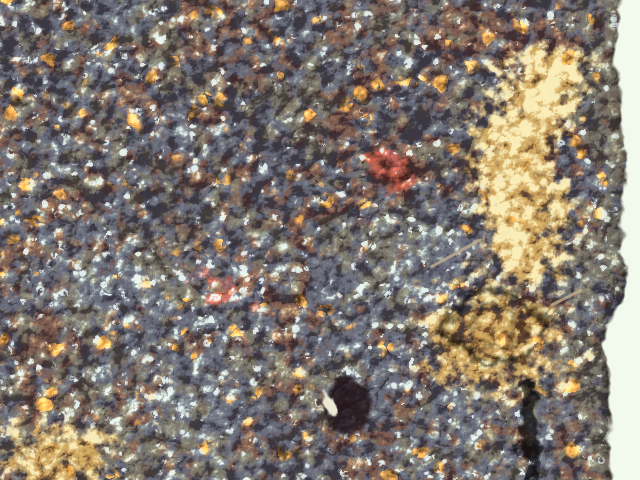
A WebGL 2 fragment shader for this texture:

```glsl
#version 300 es
precision highp float;
// Rusted, crusty stone: domed grains and gradient noise form a relief that is
// lit from the upper left, then tinted as steel, rust, olive or ochre mineral.
// A bright seam, a ringed nodule, a pit and fibres lie on it; pale backdrop at right.
uniform vec2 u_resolution;
out vec4 fragColor;

vec2 hash2(vec2 c) {
  vec3 q = fract(c.xyx * vec3(.1031, .1030, .0973));
  q += dot(q, q.yzx + 33.33);
  return fract((q.xx + q.yz) * q.zy);
}

float corner(vec2 cell, vec2 f, vec2 o) {
  return dot(hash2(cell + o) * 2. - 1., f - o);
}

float gradientNoise(vec2 p) {
  vec2 c = floor(p), f = p - c;
  vec2 u = f * f * f * (f * (f * 6. - 15.) + 10.);
  float low = mix(corner(c, f, vec2(0)), corner(c, f, vec2(1, 0)), u.x);
  float high = mix(corner(c, f, vec2(0, 1)), corner(c, f, vec2(1)), u.x);
  return 1.4 * mix(low, high, u.y);
}

float fbm(vec2 p, int octaves) {
  float sum = 0., amp = .5;
  for (int i = 0; i < octaves; i++) {
    sum += amp * gradientNoise(p);
    p = mat2(1.6, 1.2, -1.2, 1.6) * p + 71.3;
    amp *= .5;
  }
  return sum;
}

// Overlapping domes of mixed size: x = height, y = random id of the top grain
vec2 grains(vec2 p, float seed) {
  vec2 cell = floor(p), top = vec2(0);
  for (int j = -1; j <= 1; j++)
    for (int i = -1; i <= 1; i++) {
      vec2 c = cell + vec2(i, j), q = p - c - hash2(c + seed);
      vec2 rnd = hash2(c + seed + 17.);
      float size = mix(.4, .95, rnd.x);
      float dome = size * (1. - dot(q, q) / (size * size));
      if (dome > top.x) top = vec2(dome, rnd.y);
    }
  return top;
}

float relief(vec2 p) {
  return .45 * grains(p * 19., 40.).x + .32 * grains(p * 46., 90.).x + .8 * fbm(p * 30. + 60., 4);
}

float blob(vec2 p, vec2 centre, vec2 radius) {
  vec2 d = (p - centre) / radius;
  return exp(-dot(d, d));
}

float segment(vec2 p, vec2 a, vec2 b) {
  vec2 d = b - a;
  return length(p - a - d * clamp(dot(p - a, d) / dot(d, d), 0., 1.));
}

float stroke(float dist, float width) {
  return 1. - smoothstep(width * .4, width, dist);
}

vec3 ramp(vec3 dark, vec3 middle, vec3 light, float t) {
  return mix(mix(dark, middle, smoothstep(0., .5, t)), light, smoothstep(.5, 1., t));
}

void main() {
  vec2 p = gl_FragCoord.xy / u_resolution.y;
  p.x += (4. / 3. - u_resolution.x / u_resolution.y) * .5;
  float broad = fbm(p * 5. + 20., 4), rough = fbm(p * 20. + 130., 5);
  vec2 w = p + .014 * vec2(fbm(p * 16. + 50., 3), fbm(p * 16. + 90., 3));

  // Relief lighting and mottled brightness
  vec2 coarse = grains(w * 19., 40.), fine = grains(w * 46., 90.);
  float height = relief(w);
  float lit = height - relief(w + .004 * vec2(-.5, .86));
  float mottle = fbm(p * 38. + 240., 4);
  float tone = .45 + 1.25 * lit + .55 * (height - .33) + .3 * broad + .3 * rough + 1.2 * mottle
             + .24 * (fine.y - .5);
  float paleSteel = blob(p, vec2(.83, .47), vec2(.13, .09)) + blob(p, vec2(.32, .41), vec2(.24, .08))
                  + .8 * blob(p, vec2(.42, .18), vec2(.12, .13));
  tone += .17 * paleSteel - .14 * blob(p, vec2(.66, .68), vec2(.3, .2));

  // Mineral tints
  float rustBias = .04 + .7 * fbm(p * 6. + 200., 3) + fbm(p * 26. + 30., 4) + .3 * (fine.y - .5)
                 + .3 * (coarse.y - .5) - .25 * paleSteel;
  vec3 steel = ramp(vec3(.23, .22, .26), vec3(.42, .43, .49), vec3(.62, .67, .67), tone);
  vec3 rust = ramp(vec3(.25, .17, .18), vec3(.50, .37, .32), vec3(.77, .62, .46), tone);
  vec3 olive = ramp(vec3(.27, .24, .22), vec3(.50, .48, .42), vec3(.69, .69, .58), tone);
  vec3 color = mix(steel, rust, smoothstep(-.08, .28, rustBias));
  float oliveArea = .5 * fbm(p * 7. + 310., 3) + .8 * fbm(p * 30. + 350., 3)
                  + .2 * smoothstep(1.12, 1.25, p.x) + .15 * blob(p, vec2(.05, .1), vec2(.3, .2));
  color = mix(color, olive, .85 * smoothstep(.0, .22, oliveArea));
  float redPatch = blob(p, vec2(.82, .65), vec2(.06, .05)) + .6 * blob(p, vec2(.46, .39), vec2(.07, .05));
  color = mix(color, vec3(.78, .33, .26) * (.5 + tone), .7 * smoothstep(.35, .75, redPatch + rough + .5 * mottle));

  // Ochre seam, nodule and lower-left stain
  float seamX = 1.09 + .05 * smoothstep(.6, .95, p.y) + .1 * broad;
  float seam = exp(-pow((p.x - seamX) / .1, 2.)) * smoothstep(.33, .5, p.y) * (1. - smoothstep(.82, .98, p.y));
  float nodule = blob(p, vec2(1.03, .3), vec2(.16, .13));
  float stain = .75 * blob(p, vec2(.13, .05), vec2(.14, .09));
  float ochreMask = smoothstep(.3, .68, max(seam, max(.9 * nodule, stain)) + .8 * rough + .6 * mottle);
  vec3 ochre = ramp(vec3(.42, .29, .19), vec3(.82, .66, .38), vec3(.98, .93, .72), tone + .3 * seam + .1);
  color = mix(color, ochre, ochreMask);
  float ring = length((p - vec2(1.03, .32)) / vec2(.105, .08)) + .5 * fbm(p * 17., 4);
  float grooves = exp(-pow((ring - .92) / .1, 2.)) + .5 * exp(-pow((ring - .5) / .08, 2.));
  color *= 1. - .55 * min(grooves, 1.);

  // Amber beads, then highlights and mineral glints
  vec2 beads = grains(w * 40., 150.), glints = grains(w * 85., 220.);
  float amber = step(.9, beads.y) * smoothstep(.1, .65, beads.x) * smoothstep(-.2, .1, rustBias);
  color = mix(color, vec3(.95, .68, .32) * (.55 + tone), .85 * amber);
  float glint = step(.86, glints.y) * smoothstep(.1, .65, glints.x) * smoothstep(.3, .6, tone);
  float shine = max(.9 * glint, smoothstep(.82, 1.15, tone));
  color = mix(color, mix(vec3(.92, .97, .96), vec3(.98, .90, .66), .8 * max(ochreMask, amber)), shine);

  // Pit with a pale chip, crack and fibres
  float pit = length((p - vec2(.722, .152)) / vec2(.055, .065)) + .6 * rough;
  color = mix(color, vec3(.13, .08, .10) + .3 * max(lit, 0.), .9 * (1. - smoothstep(.75, 1.05, pit)));
  float chip = segment(p, vec2(.675, .185), vec2(.693, .145)) + .03 * rough;
  color = mix(color, vec3(.92, .91, .83), stroke(chip, .015));
  float crack = segment(p, vec2(1.10, 0.), vec2(1.105, .2)) + .07 * rough;
  color *= 1. - .65 * stroke(crack, .02);
  float fibre = min(segment(p, vec2(.90, .445), vec2(1., .5)), segment(p, vec2(1.15, .365), vec2(1.21, .395)));
  color = mix(color, vec3(.78, .70, .57), .75 * stroke(fibre, .0045));

  // Ragged silhouette against the pale backdrop
  float edge = 1.262 + .035 * smoothstep(.3, .46, p.y) + .06 * fbm(p * 9. + 400., 4);
  color *= 1. - .2 * smoothstep(edge - .04, edge, p.x);
  color = mix(color, vec3(.95, .98, .93), smoothstep(edge - .004, edge + .005, p.x));
  fragColor = vec4(clamp(color, 0., 1.), 1.);
}
```
